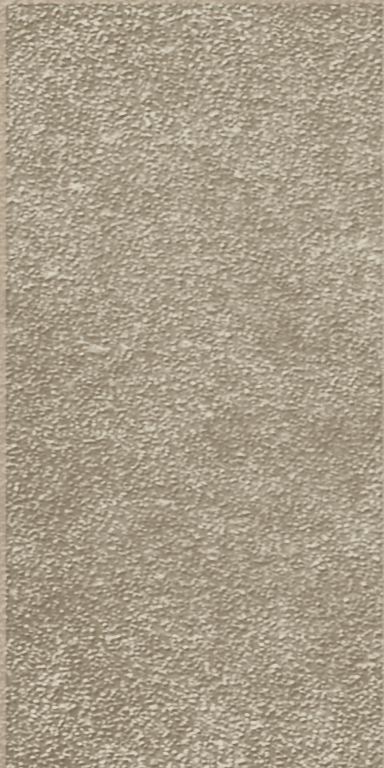
Give the GLSL for this texture, as a WebGL 2 fragment shader.

```glsl
#version 300 es
precision highp float;

uniform vec2 u_resolution;
out vec4 fragColor;

// Integer hash: three random values per cell
vec3 hash3(vec2 cell, uint seed) {
    uvec3 v = uvec3(uvec2(ivec2(cell) + 4096), seed);
    v = v * 1664525u + 1013904223u;
    v.x += v.y * v.z; v.y += v.z * v.x; v.z += v.x * v.y;
    v ^= v >> 16u;
    v.x += v.y * v.z; v.y += v.z * v.x; v.z += v.x * v.y;
    return vec3(v >> 8u) / 16777216.0;
}

float valueNoise(vec2 p, uint seed) {
    vec2 cell = floor(p), f = fract(p);
    f = f * f * (3.0 - 2.0 * f);
    float low = mix(hash3(cell, seed).x, hash3(cell + vec2(1, 0), seed).x, f.x);
    float high = mix(hash3(cell + vec2(0, 1), seed).x, hash3(cell + vec2(1, 1), seed).x, f.x);
    return mix(low, high, f.y);
}

// Soft elliptical bump with compact support
float bump(vec2 d, mat2 turn, vec2 radius) {
    d = turn * d / radius;
    float k = max(0.0, 1.0 - dot(d, d));
    return k * k;
}

// Scattered tilted grains, lit from above with a shadow below
float grains(vec2 p, vec2 radius, float coverage, float shadow, uint seed) {
    vec2 home = floor(p);
    float sum = 0.0;
    for (int y = -1; y <= 1; y++) {
        for (int x = -1; x <= 1; x++) {
            vec2 cell = home + vec2(x, y);
            vec3 place = hash3(cell, seed);
            vec3 look = hash3(cell, seed + 17u);
            if (look.z > coverage) continue;
            float tilt = (place.z - 0.4) * 1.9;
            mat2 turn = mat2(cos(tilt), -sin(tilt), sin(tilt), cos(tilt));
            vec2 d = p - cell - place.xy;
            vec2 size = radius * mix(0.75, 1.0, look.y);
            vec2 lift = vec2(-0.1, 0.23);
            float lit = bump(d - lift, turn, size);
            float shade = bump(d + lift, turn, size);
            sum += (0.3 + look.x) * (lit - shadow * shade);
        }
    }
    return sum;
}

void main() {
    vec2 uv = gl_FragCoord.xy / u_resolution;
    vec2 p = gl_FragCoord.xy / u_resolution.x;

    // Relief is deeper toward the ends and the left side
    float top = smoothstep(0.72, 1.0, uv.y);
    float bottom = 1.0 - smoothstep(0.0, 0.3, uv.y);
    float left = 1.0 - smoothstep(0.0, 0.6, uv.x);
    float patches = valueNoise(p * vec2(7.0, 9.0), 3u) - 0.5;
    float clumps = valueNoise(p * vec2(26.0, 30.0), 7u) - 0.5;
    float contrast = 1.85 + 0.6 * top + 0.9 * bottom + 0.4 * left + 0.7 * patches;

    // Shaded grain mixed with plain bright specks
    float relief = grains(p * vec2(62.0, 80.0), vec2(0.75, 0.58), 1.0, 0.7, 11u) - 0.08;
    float specks = grains(p * vec2(68.0, 86.0), vec2(0.75, 0.58), 0.5, 0.0, 23u) - 0.14;
    float tone = contrast * (relief + specks);
    tone += 0.7 * (valueNoise(p * vec2(120.0, 140.0), 5u) - 0.5);

    // Sparse bright flakes, in two sizes
    float flakeShare = 0.09 + 0.1 * smoothstep(0.5, 0.8, uv.y) + 0.2 * bottom;
    tone += 1.6 * grains(p * vec2(38.0, 46.0), vec2(0.7, 0.5), flakeShare, 0.3, 41u);
    tone += 2.0 * grains(p * vec2(24.0, 32.0), vec2(0.65, 0.5), 0.4 * flakeShare, 0.15, 71u);

    // Horizontal ticks along the lower right side
    float tickZone = smoothstep(0.86, 0.95, uv.x) * (1.0 - smoothstep(0.5, 0.65, uv.y));
    tone += 0.9 * tickZone * grains(p * vec2(24.0, 72.0), vec2(0.8, 0.5), 0.6, 0.7, 97u);

    // Broad shading
    tone += 0.6 * patches + 0.9 * clumps - 0.12;
    tone -= 0.4 * left * (1.0 - smoothstep(0.3, 0.75, uv.y));
    tone += 0.25 * smoothstep(0.4, 0.8, uv.y) - 0.2 * top;

    // Limit the extremes softly
    tone = 2.5 * tanh(tone / 2.5);
    vec3 color = vec3(0.665, 0.623, 0.545) + tone * vec3(0.080, 0.087, 0.091);

    // Smooth pale rim with a faint groove inside it
    float rimDistance = min(min(uv.x - 0.016, 0.995 - uv.x), 1.99 - p.y);
    float groove = smoothstep(-0.004, 0.002, rimDistance) * (1.0 - smoothstep(0.002, 0.012, rimDistance));
    color *= 1.0 - 0.05 * groove;
    vec3 rimColor = vec3(0.720, 0.665, 0.580) + 0.03 * tone;
    color = mix(rimColor, color, smoothstep(-0.005, 0.003, rimDistance));

    fragColor = vec4(color, 1.0);
}
```
